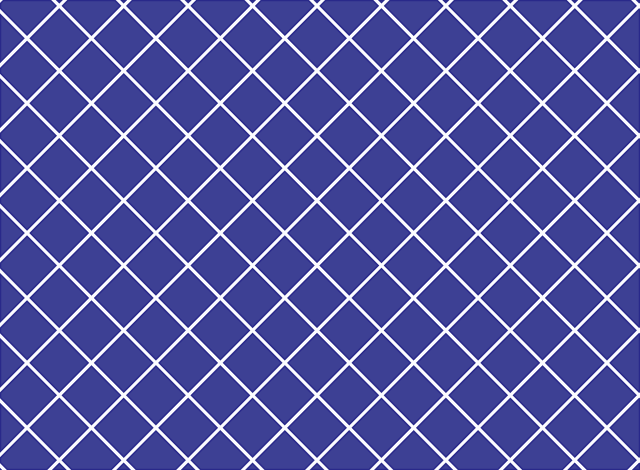
A WebGL 1 fragment shader for this pattern:

```glsl
precision highp float;
// Diagonal lattice of thin white lines with dark rims on an indigo ground.

uniform vec2 u_resolution;

// Lengths are in units of the canvas height.
const vec2 PERIOD = vec2(0.1371, 0.1381);    // diamond width and height
const vec2 CROSSING = vec2(0.6745, 0.5732);  // one point where lines meet
const float LINE_HALF = 0.0034;
const float RIM_HALF = 0.0066;
const float BORDER = 0.0027;

const vec3 GROUND = vec3(0.24, 0.25, 0.58);
const vec3 RIM = vec3(0.16, 0.16, 0.54);
const vec3 LINE = vec3(0.99, 0.99, 1.0);

// Distance to the nearest line of each diagonal family.
vec2 latticeDistance(vec2 p) {
    vec2 q = (p - CROSSING) / PERIOD;
    vec2 phase = vec2(q.x + q.y, q.x - q.y);
    return abs(fract(phase + 0.5) - 0.5) / length(1.0 / PERIOD);
}

// Antialiased coverage of a band around zero distance.
float band(float d, float halfWidth, float pixel) {
    return clamp((halfWidth - d) / pixel + 0.5, 0.0, 1.0);
}

void main() {
    float pixel = 1.0 / u_resolution.y;
    vec2 p = gl_FragCoord.xy * pixel;
    vec2 size = u_resolution * pixel;

    vec2 d = latticeDistance(p);
    float nearest = min(d.x, d.y);
    vec2 toEdge = min(p, size - p);

    // Dark rims beside the lines and a hairline along the canvas edge.
    float rim = band(nearest, RIM_HALF, pixel);
    float border = band(min(toEdge.x, toEdge.y), BORDER, pixel);
    vec3 color = mix(GROUND, RIM, max(rim, border));

    // Both line families, joined where they cross.
    float a = band(d.x, LINE_HALF, pixel);
    float b = band(d.y, LINE_HALF, pixel);
    color = mix(color, LINE, 1.0 - (1.0 - a) * (1.0 - b));

    gl_FragColor = vec4(color, 1.0);
}
```
